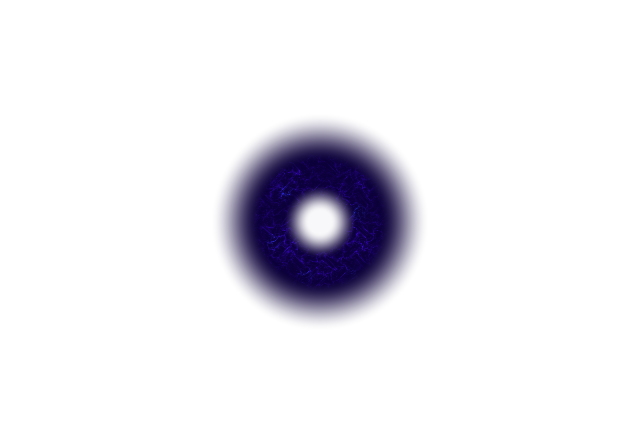
Reproduce this background procedurally as a Shadertoy shader.

```glsl
// A soft indigo ring on white, with electric violet and blue veins inside it.
// Two radial fades shape the ring; octaves of warped cellular noise draw the
// veins, and a spiral of soft spots lights some of them blue.

vec2 hash2(vec2 cell) {
    vec2 q = vec2(dot(cell, vec2(127.1, 311.7)), dot(cell, vec2(269.5, 183.3)));
    return fract(sin(q) * 43758.5);
}

// Gap between the two nearest cell points: zero along the cell borders
float cellGap(vec2 p) {
    vec2 base = floor(p), local = fract(p);
    float nearest = 8.0, second = 8.0;
    for (int y = -1; y <= 1; y++) {
        for (int x = -1; x <= 1; x++) {
            vec2 offset = vec2(x, y);
            float d = length(offset + hash2(base + offset) - local);
            second = min(second, max(nearest, d));
            nearest = min(nearest, d);
        }
    }
    return second - nearest;
}

// Layered sines bend the plane so that the veins look ragged
vec2 warp(vec2 p) {
    for (float f = 1.0; f < 9.0; f *= 2.0) {
        p += 0.28 / f * sin(p.yx * 2.3 * f + vec2(1.7, 4.1) * f);
    }
    return p;
}

float veins(vec2 p) {
    float sum = 0.0, weight = 0.5;
    for (int i = 0; i < 4; i++) {
        sum += weight * exp(-7.0 * cellGap(p));
        p = mat2(1.5, 1.1, -1.1, 1.5) * p + 3.7;
        weight *= 0.65;
    }
    return sum;
}

// Bright spots, spaced along a widening spiral
float sparks(vec2 p) {
    float glow = 0.0;
    for (float i = 0.0; i < 5.0; i++) {
        float angle = radians(14.0 + 287.0 * pow(i / 4.0, 0.6));
        vec2 spot = (0.089 + 0.012 * i) * vec2(cos(angle), sin(angle));
        glow += (1.0 - 0.13 * i) * exp(-dot(p - spot, p - spot) / 0.00016);
    }
    return glow;
}

void mainImage(out vec4 fragColor, in vec2 fragCoord) {
    vec2 p = (fragCoord - 0.5 * iResolution.xy) / iResolution.y;
    float radius = length(p);

    // Veins, gathered in uneven patches across the band
    vec2 q = warp(p * 38.0);
    float vein = veins(q);
    float patches = 0.5 + 0.5 * sin(q.x * 0.9 + 1.3) * sin(q.y * 1.1 + 0.4);
    float band = smoothstep(0.05, 0.08, radius) * (1.0 - smoothstep(0.115, 0.162, radius));
    float energy = band * vein * vein * (0.35 + 0.9 * patches);
    float spark = band * sparks(p) * vein * vein;

    vec3 ring = vec3(0.045, 0.0, 0.22);
    ring += vec3(0.17, 0.03, 0.55) * energy;
    ring += vec3(0.06, 0.32, 0.65) * spark;

    // Soft outer edge and pale centre
    float outer = 1.0 - smoothstep(0.135, 0.247, radius);
    float hole = 0.97 * (1.0 - smoothstep(0.025, 0.083, radius));
    vec3 color = mix(vec3(1.0), ring, outer * (1.0 - hole));
    fragColor = vec4(color, 1.0);
}
```
